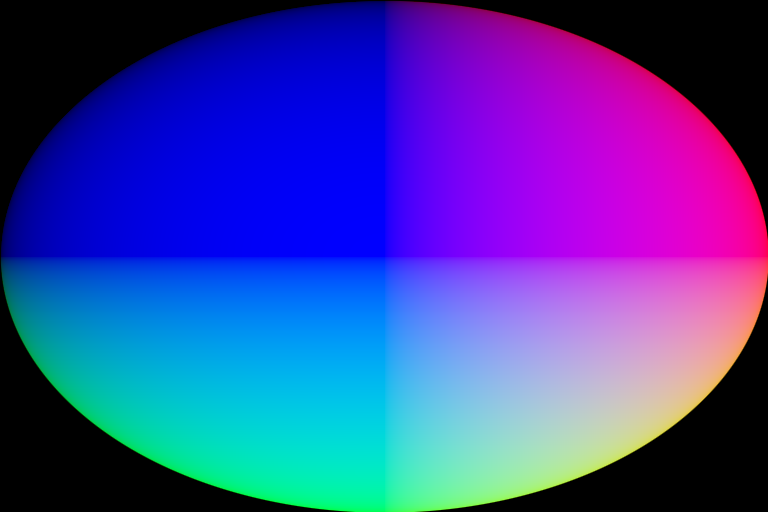
Give the GLSL for this background, as a Shadertoy shader.

```glsl
#define CENTER vec2(0.501, 0.4985)
#define RADII vec2(0.5, 0.5)
#define GAMMA 2.2
#define BACKDROP vec3(0.0)

// Unit normal of a sphere facing the viewer, for a point on its disc
vec3 sphereNormal(vec2 disc) {
    return vec3(disc, sqrt(max(1.0 - dot(disc, disc), 0.0)));
}

// Normal as colour: red to the right, green downward, blue to the viewer
vec3 normalColor(vec3 normal) {
    vec3 linearColor = max(normal * vec3(1.0, -1.0, 1.0), 0.0);
    return pow(linearColor, vec3(1.0 / GAMMA));
}

void mainImage(out vec4 fragColor, in vec2 fragCoord) {
    // The disc stretches to fill the canvas
    vec2 disc = (fragCoord / iResolution.xy - CENTER) / RADII;
    float radius = length(disc);

    // Smooth rim, about one pixel wide
    float rimWidth = fwidth(radius);
    float coverage = clamp((1.0 - radius) / max(rimWidth, 1e-5) + 0.5, 0.0, 1.0);

    vec3 color = normalColor(sphereNormal(disc));
    fragColor = vec4(mix(BACKDROP, color, coverage), 1.0);
}
```
